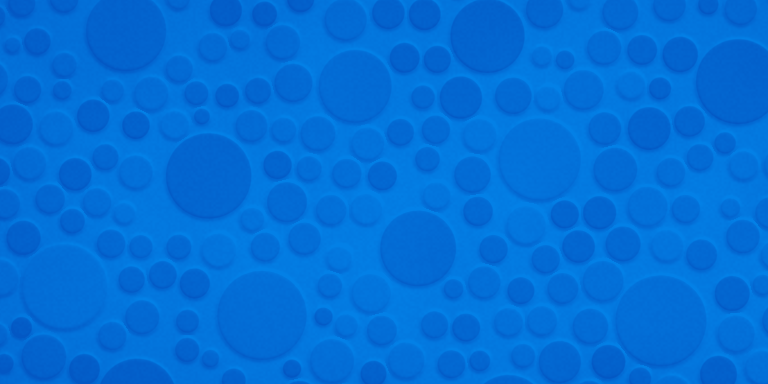
Give the GLSL for this pattern, as a Shadertoy shader.

```glsl
#define DISC_CELL 0.45
#define DISC_RADII vec2(0.09, 0.124)
#define DOT_CELL 0.103
#define DOT_RADII vec2(0.028, 0.07)
#define GAP 0.011
#define RIM_WIDTH 0.0065
#define RIM_STRENGTH 0.42
#define FACE_TONES vec2(0.2, 0.7)
#define GRAIN 0.14
#define LIGHT_DIR vec2(0.35, 0.94)
#define DARK_BLUE vec3(0.01, 0.36, 0.78)
#define BRIGHT_BLUE vec3(0.01, 0.49, 0.89)

const int WINDOW = 11;
const mat2 TILT = mat2(0.878, 0.479, -0.479, 0.878);
vec3 discs[9];                // large circles: centre, radius
vec4 dots[WINDOW * WINDOW];   // small circles: centre, wanted radius (0 = none), fitted radius

float hash(vec2 p, float seed) {
    return fract(sin(dot(p, vec2(127.1, 311.7)) + seed * 74.7) * 43758.5453);
}

float noise(vec2 p) {
    vec2 i = floor(p), f = smoothstep(0.0, 1.0, fract(p));
    return mix(mix(hash(i, 0.0), hash(i + vec2(1, 0), 0.0), f.x),
               mix(hash(i + vec2(0, 1), 0.0), hash(i + vec2(1, 1), 0.0), f.x), f.y);
}

vec3 makeDisc(vec2 cell) {
    vec2 jitter = vec2(hash(cell, 1.0), hash(cell, 2.0)) - 0.5;
    float radius = mix(DISC_RADII.x, DISC_RADII.y, hash(cell, 3.0));
    return vec3(TILT * (cell + 0.5 + 0.38 * jitter) * DISC_CELL, radius);
}

// Moves a dot out of the large discs
vec2 pushOut(vec2 centre, float radius) {
    for (int i = 0; i < 9; i++) {
        vec2 away = centre - discs[i].xy;
        float dist = max(length(away), 1e-4);
        centre += away / dist * max(0.0, discs[i].z + GAP + radius - dist);
    }
    return centre;
}

vec4 makeDot(vec2 cell) {
    vec2 jitter = vec2(hash(cell, 4.0), hash(cell, 5.0)) - 0.5;
    float stagger = 0.5 * mod(cell.y, 2.0) - 0.25;
    vec2 centre = (cell + 0.5 + vec2(stagger, 0.0) + 0.55 * jitter) * DOT_CELL;
    float radius = mix(DOT_RADII.x, DOT_RADII.y, hash(cell, 6.0));
    for (int i = 0; i < 9; i++)
        if (distance(centre, discs[i].xy) < discs[i].z + 0.2 * radius) return vec4(centre, 0.0, 0.0);
    return vec4(pushOut(centre, radius), radius, 0.0);
}

// Spreads a dot away from its neighbours
vec4 relaxDot(int slot) {
    vec4 self = dots[slot];
    if (self.z == 0.0) return self;
    vec2 shift = vec2(0.0);
    for (int k = 0; k < 9; k++) {
        vec4 other = dots[slot + (k / 3 - 1) * WINDOW + k % 3 - 1];
        if (k == 4 || other.z == 0.0) continue;
        vec2 away = self.xy - other.xy;
        float dist = max(length(away), 1e-4);
        shift += 0.45 * away / dist * max(0.0, self.z + other.z + GAP - dist);
    }
    shift = clamp(shift, -0.35 * DOT_CELL, 0.35 * DOT_CELL);
    return vec4(pushOut(self.xy + shift, self.z), self.z, 0.0);
}

// Radius that keeps the gap; growing shares out the slack of the first fit
float fitRadius(int x, int y, bool growing) {
    vec4 self = dots[y * WINDOW + x];
    float radius = 1.35 * self.z;
    for (int i = 0; i < 9; i++)
        radius = min(radius, distance(self.xy, discs[i].xy) - discs[i].z - GAP);
    for (int j = max(y - 2, 0); j <= min(y + 2, 8); j++)
    for (int i = max(x - 2, 0); i <= min(x + 2, 8); i++) {
        vec4 other = dots[j * WINDOW + i];
        if ((i == x && j == y) || other.z == 0.0) continue;
        float room = distance(self.xy, other.xy) - GAP;
        radius = min(radius, growing ? 0.5 * (room + self.w - other.w) : room * self.z / (self.z + other.z));
    }
    return max(radius, 0.0);
}

void mainImage(out vec4 fragColor, in vec2 fragCoord) {
    vec2 p = fragCoord / iResolution.y, fromSheen = fragCoord / iResolution.xy - vec2(0.62, 0.45);
    vec4 nearest = vec4(0.0, 0.0, 1.0, 0.0);   // centre, signed distance, shade
    vec2 discBase = floor(p * TILT / DISC_CELL), dotBase = floor(p / DOT_CELL);
    for (int i = 0; i < 9; i++) {
        vec2 cell = discBase + vec2(i % 3 - 1, i / 3 - 1);
        discs[i] = makeDisc(cell);
        float d = distance(p, discs[i].xy) - discs[i].z;
        if (d < nearest.z) nearest = vec4(discs[i].xy, d, hash(cell, 7.0));
    }
    // Each relaxed dot overwrites a slot no longer needed
    for (int i = 0; i < WINDOW * WINDOW; i++)
        dots[i] = makeDot(dotBase + vec2(i % WINDOW - 5, i / WINDOW - 5));
    for (int i = 0; i < 81; i++)
        dots[i / 9 * WINDOW + i % 9] = relaxDot((i / 9 + 1) * WINDOW + i % 9 + 1);
    for (int i = 0; i < 81; i++)
        dots[i / 9 * WINDOW + i % 9].w = fitRadius(i % 9, i / 9, false);
    for (int i = 0; i < 25; i++) {
        ivec2 slot = ivec2(i % 5, i / 5) + 2;
        vec4 self = dots[slot.y * WINDOW + slot.x];
        float dist = distance(p, self.xy);
        if (self.z == 0.0 || dist > 0.12) continue;
        float radius = fitRadius(slot.x, slot.y, true);
        if (radius > 0.015 && dist - radius < nearest.z)
            nearest = vec4(self.xy, dist - radius, hash(dotBase + vec2(slot) - 4.0, 8.0));
    }
    // Flat faces, raised rims, broad sheen and fine grain
    float soft = max(0.0025, 0.8 / iResolution.y);
    float face = 1.0 - smoothstep(-soft, soft, nearest.z);
    float tone = mix(0.82, mix(FACE_TONES.x, FACE_TONES.y, nearest.w), face);
    float facing = dot(normalize(p - nearest.xy + 1e-5), LIGHT_DIR);
    float rim = exp(-pow((nearest.z - 0.3 * RIM_WIDTH) / RIM_WIDTH, 2.0));
    tone += RIM_STRENGTH * rim * (facing - 0.25) + 0.15 - 0.8 * dot(fromSheen, fromSheen);
    tone += GRAIN * (noise(p * 170.0) + noise(p * 6.0) - 1.0);
    fragColor = vec4(mix(DARK_BLUE, BRIGHT_BLUE, clamp(tone, -0.1, 1.1)), 1.0);
}
```
